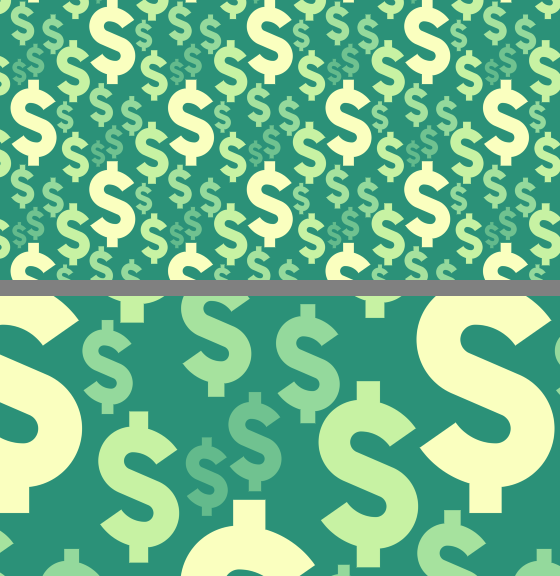
Top: the whole. Bottom: its middle third, enlarged.
Give the GLSL for this pattern, as a WebGL 1 fragment shader.

```glsl
precision highp float;

uniform vec2 u_resolution;

// Distance to the centre line of the upper half of the S, less half the stroke
float upperHook(vec2 p) {
  vec2 spineDir = vec2(-0.918, 0.397);
  float spine = length(p - spineDir * clamp(dot(p, spineDir), 0.0, 0.21)) - 0.17;

  // Tight bowl on the left, flatter arc with a straight cut on the right
  vec2 bowl = p - vec2(-0.08, 0.345);
  vec2 arm = p - vec2(-0.08, 0.08);
  float curve = 1.0;
  if (arm.x >= 0.0) {
    float cut = dot(arm, vec2(0.574, -0.819));
    curve = max(abs(length(arm) - 0.55) - 0.17, cut);
  } else if (dot(bowl, spineDir) > 0.0) {
    curve = abs(length(bowl) - 0.285) - 0.17;
  }
  return min(spine, curve);
}

// Currency sign spanning y from -1 to 1
float currencySign(vec2 p) {
  float s = min(upperHook(p), upperHook(-p));
  vec2 stub = abs(vec2(p.x, abs(p.y) - 0.85)) - vec2(0.125, 0.15);
  return min(s, max(stub.x, stub.y));
}

// Moves p into its cell: columns half a tile wide, every other one dropped by half
vec2 halfDrop(vec2 p) {
  float column = floor(p.x * 2.0 + 0.5);
  float row = fract(p.y / 1.036 + 0.5 * column + 0.5) - 0.5;
  return vec2(p.x - 0.5 * column, row * 1.036);
}

vec3 stamp(vec3 base, vec2 p, vec2 offset, float size, vec3 tint) {
  float d = currencySign(halfDrop(p - offset) / size) * size;
  float pixel = 3.556 / u_resolution.x;
  return mix(base, tint, smoothstep(0.65, -0.65, d / pixel));
}

void main() {
  // Tile widths, measured from the centre of the largest sign
  vec2 fromTop = gl_FragCoord.xy - vec2(0.0, u_resolution.y);
  vec2 p = fromTop / u_resolution.x * 3.556 - vec2(0.213, -0.779);

  vec3 cream = vec3(0.98, 1.0, 0.75);
  vec3 lime = vec3(0.78, 0.95, 0.64);
  vec3 leaf = vec3(0.58, 0.85, 0.61);
  vec3 jade = vec3(0.39, 0.73, 0.55);

  vec3 color = vec3(0.17, 0.57, 0.47);
  color = stamp(color, p, vec2(0.410, -0.196), 0.083, jade);
  color = stamp(color, p, vec2(0.512, -0.122), 0.105, mix(jade, leaf, 0.25));
  color = stamp(color, p, vec2(0.200, 0.036), 0.0995, leaf);
  color = stamp(color, p, vec2(0.624, 0.043), 0.126, leaf);
  color = stamp(color, p, vec2(0.430, 0.112), 0.139, mix(leaf, lime, 0.35));
  color = stamp(color, p, vec2(0.266, -0.218), 0.160, lime);
  color = stamp(color, p, vec2(0.752, -0.191), 0.197, lime);
  color = stamp(color, p, vec2(0.0), 0.273, cream);

  gl_FragColor = vec4(color, 1.0);
}
```
